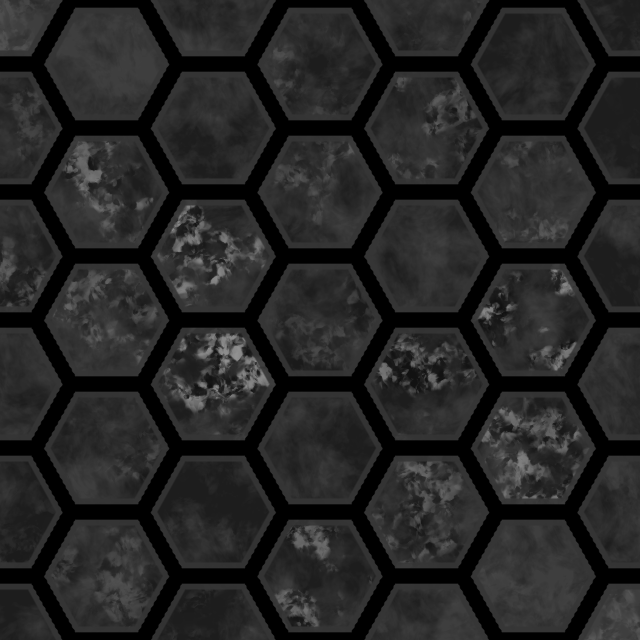
Give the GLSL for this pattern, as a Shadertoy shader.

```glsl
const float COLUMNS = 6.0;
const float ROWS = 5.0;
const float APOTHEM = 0.0880;      // tile centre to flat edge
const float RIM_WIDTH = 0.0092;
const float NOTCH_PITCH = 0.0087;  // fine teeth on the slanted edges
const float NOTCH_DEPTH = 0.0006;
const float GAP_TONE = 0.0;
const float RIM_TONE = 0.208;
const float RIM_OPACITY = 0.88;
const float DARK_TONE = 0.115;
const float LIGHT_TONE = 0.245;
const float TONE_SPREAD = 0.30;    // random shade between tiles
const float TONE_DRIFT = 1.5;      // broad shade change over the canvas
const float CLOUD_SCALE = 15.0;
const float CLOUD_CONTRAST = 1.7;
const float GRAIN_SCALE = 62.0;
const float WEAR_GAIN = 0.30;
const float TAU = 6.2831853;

vec3 hash3(vec2 p) {
    vec3 q = fract(p.xyx * vec3(0.1031, 0.1030, 0.0973));
    q += dot(q, q.yxz + 33.33);
    return fract((q.xxy + q.yzz) * q.zyx);
}

// Smooth cellular noise: random cell values blended by distance
float cellular(vec2 p) {
    vec2 cell = floor(p);
    vec2 local = p - cell;
    float total = 0.0;
    float weightSum = 0.0;
    for (int j = -1; j <= 1; j++) {
        for (int i = -1; i <= 1; i++) {
            vec2 corner = vec2(float(i), float(j));
            vec3 rnd = hash3(cell + corner);
            vec2 d = corner + rnd.xy - local;
            float weight = exp(-7.0 * dot(d, d));
            total += weight * rnd.z;
            weightSum += weight;
        }
    }
    return total / weightSum;
}

// Octaves of cellular noise, bent by sines
float grunge(vec2 p, int octaves) {
    const mat2 TURN = mat2(1.6, 1.2, -1.2, 1.6);
    float sum = 0.0;
    float range = 0.0;
    float gain = 1.0;
    for (int i = 0; i < octaves; i++) {
        sum += gain * cellular(p);
        range += gain;
        gain *= 0.62;
        p = TURN * p + 0.35 * sin(1.9 * p.yx) + 7.3;
    }
    return sum / range;
}

// Hexagon metric with flat top and bottom
float hexRadius(vec2 p) {
    p = abs(p);
    return max(p.y, 0.8660254 * p.x + 0.5 * p.y);
}

// Offset from the nearest tile centre; id counts half periods
vec2 nearestTile(vec2 uv, vec2 period, float squeeze, out vec2 id) {
    vec2 evenId = floor(uv / period + 0.5);
    vec2 oddId = floor(uv / period) + 0.5;
    vec2 evenPos = (uv - evenId * period) / vec2(squeeze, 1.0);
    vec2 oddPos = (uv - oddId * period) / vec2(squeeze, 1.0);
    bool useEven = hexRadius(evenPos) < hexRadius(oddPos);
    id = 2.0 * (useEven ? evenId : oddId);
    return useEven ? evenPos : oddPos;
}

float tileSurface(vec2 pos, vec2 id, vec2 centre) {
    vec3 rnd = hash3(id + 41.0);
    vec2 p = pos + 5.0 * rnd.xy;
    float clouds = grunge(p * CLOUD_SCALE, 5);
    float grain = grunge(p * GRAIN_SCALE + 19.0, 3);

    // Shade of the whole tile, then its mottling
    vec2 c = centre - 0.5;
    float shade = 0.43 - TONE_DRIFT * c.x * c.y + TONE_SPREAD * (rnd.z - 0.5);
    shade += CLOUD_CONTRAST * (clouds - 0.5) + 0.35 * (grain - 0.5);
    float tone = mix(DARK_TONE, LIGHT_TONE, clamp(shade, 0.0, 1.0));

    // Scuffed pale patches, strong on a few tiles only
    float strength = pow(hash3(id + 87.0).x, 3.0);
    float patches = smoothstep(0.46, 0.70, grunge(p * CLOUD_SCALE + 31.0, 4));
    float speckle = smoothstep(0.32, 0.72, grain);
    return tone + WEAR_GAIN * strength * patches * (1.5 * speckle - 0.2);
}

void mainImage(out vec4 fragColor, in vec2 fragCoord) {
    vec2 uv = fragCoord / iResolution.xy;
    float blur = 0.8 / min(iResolution.x, iResolution.y);
    vec2 period = vec2(2.0 / COLUMNS, 1.0 / ROWS);
    float squeeze = period.x / (period.y * sqrt(3.0));

    vec2 id;
    vec2 pos = nearestTile(uv, period, squeeze, id);
    float edge = hexRadius(pos) - APOTHEM;
    float slanted = step(abs(pos.y), 0.97 * APOTHEM);
    float side = step(abs(pos.y), 0.8660254 * abs(pos.x) + 0.5 * abs(pos.y));
    float notch = NOTCH_DEPTH * sin(TAU * pos.y / NOTCH_PITCH) * slanted * side;

    // Layers: worn face, rim, gap
    float tone = tileSurface(pos, id, 0.5 * id * period);
    float rim = smoothstep(-1.4 * blur, 1.4 * blur, edge + RIM_WIDTH);
    tone = mix(tone, RIM_TONE, RIM_OPACITY * rim);
    tone = mix(tone, GAP_TONE, smoothstep(-blur, blur, edge + notch));
    fragColor = vec4(vec3(tone), 1.0);
}
```
